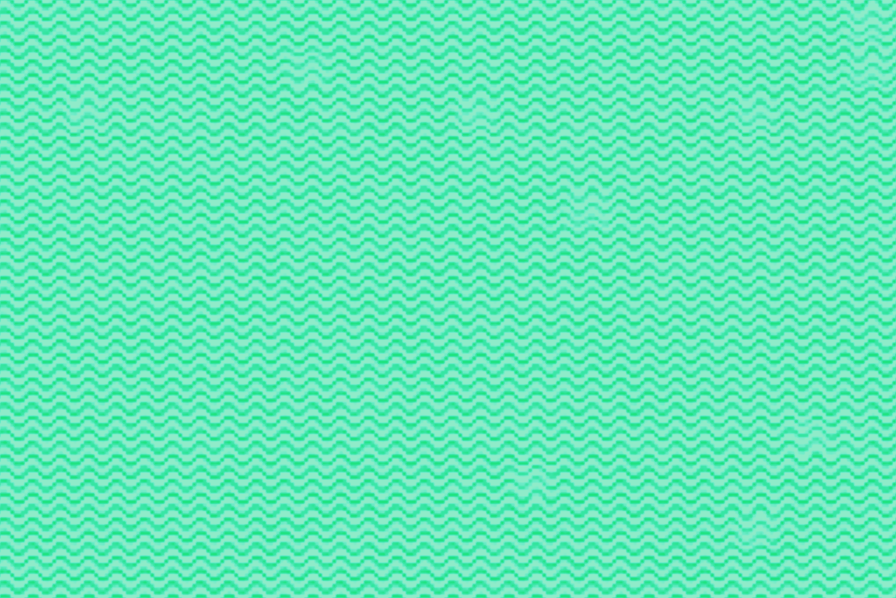
This pattern is drawn by a WebGL 1 fragment shader. Its source:

```glsl
precision highp float;
// Rows of stepped green waves on a pale mint ground, 32 repeats by 47 rows.
// Each wave is a flat-topped zigzag sampled on a coarse grid and softly blended;
// sparse patches bend and fade the line, and each repeat varies a little.

uniform vec2 u_resolution;

const vec2 REPEATS = vec2(32.0, 47.0);
const vec2 GRID = vec2(256.0, 171.0);
const vec2 PATCHES = vec2(16.0, 13.0);

const vec3 MINT = vec3(0.56, 0.92, 0.79);
const vec3 HALO = vec3(0.44, 0.92, 0.79);
const vec3 TEAL = vec3(0.22, 0.90, 0.65);
const vec3 GREEN = vec3(0.12, 0.89, 0.50);

float hash(vec2 p) {
  vec3 q = fract(vec3(p.xyx) * 0.1031);
  q += dot(q, q.yzx + 33.33);
  return fract((q.x + q.y) * q.z);
}

// Flat-topped zigzag: 1 on the crest, 0 in the trough.
float waveHeight(float phase, float flatPart) {
  float ramp = abs(fract(phase) * 2.0 - 1.0);
  return clamp((ramp - flatPart) / (1.0 - 2.0 * flatPart), 0.0, 1.0);
}

// Signed strength of the sparse worn patches, fading to zero at their edges.
float wear(vec2 uv, float chance) {
  vec2 p = uv * PATCHES;
  vec2 id = floor(p);
  vec2 edge = abs(fract(p) - 0.5) * 2.0;
  float area = 1.0 - smoothstep(0.35, 1.0, max(edge.x, edge.y));
  float side = hash(id + 51.7) < 0.5 ? -1.0 : 1.0;
  return area * side * step(hash(id + 8.3), chance);
}

// Line coverage in one grid cell; lengths are in cells.
float cellInk(vec2 cell, float amplitude, float thickness) {
  vec2 center = cell + 0.5;
  vec2 pitch = GRID / REPEATS;
  float worn = wear(center / GRID, 0.055);
  float across = center.x / pitch.x - 0.17;
  float lift = amplitude * waveHeight(across, 0.2) + worn * 0.9;
  float down = (center.y - lift) / pitch.y;
  float jitter = hash(vec2(floor(across), floor(down)) + 17.0) - 0.5;
  float dist = abs(fract(down) - 0.5) * pitch.y + jitter * 0.12;
  float coverage = clamp((thickness * 0.5 - dist) * 1.2 + 0.5, 0.0, 1.0);
  return coverage * (1.0 - 0.3 * abs(worn));
}

// Blend the four nearest cells, keeping the steps visible.
float softInk(vec2 p, float amplitude, float thickness) {
  vec2 base = floor(p - 0.5);
  vec2 f = smoothstep(0.0, 1.0, p - 0.5 - base);
  float a = cellInk(base, amplitude, thickness);
  float b = cellInk(base + vec2(1.0, 0.0), amplitude, thickness);
  float c = cellInk(base + vec2(0.0, 1.0), amplitude, thickness);
  float d = cellInk(base + vec2(1.0, 1.0), amplitude, thickness);
  return mix(mix(a, b, f.x), mix(c, d, f.x), f.y);
}

// Ground to halo to teal to full green.
vec3 inkColor(float ink) {
  vec3 color = mix(MINT, HALO, smoothstep(0.02, 0.25, ink));
  color = mix(color, TEAL, smoothstep(0.2, 0.65, ink));
  return mix(color, GREEN, smoothstep(0.6, 1.0, ink));
}

void main() {
  vec2 uv = gl_FragCoord.xy / u_resolution;
  float ink = softInk(uv * GRID, 2.4, 1.25);
  gl_FragColor = vec4(inkColor(ink), 1.0);
}
```
